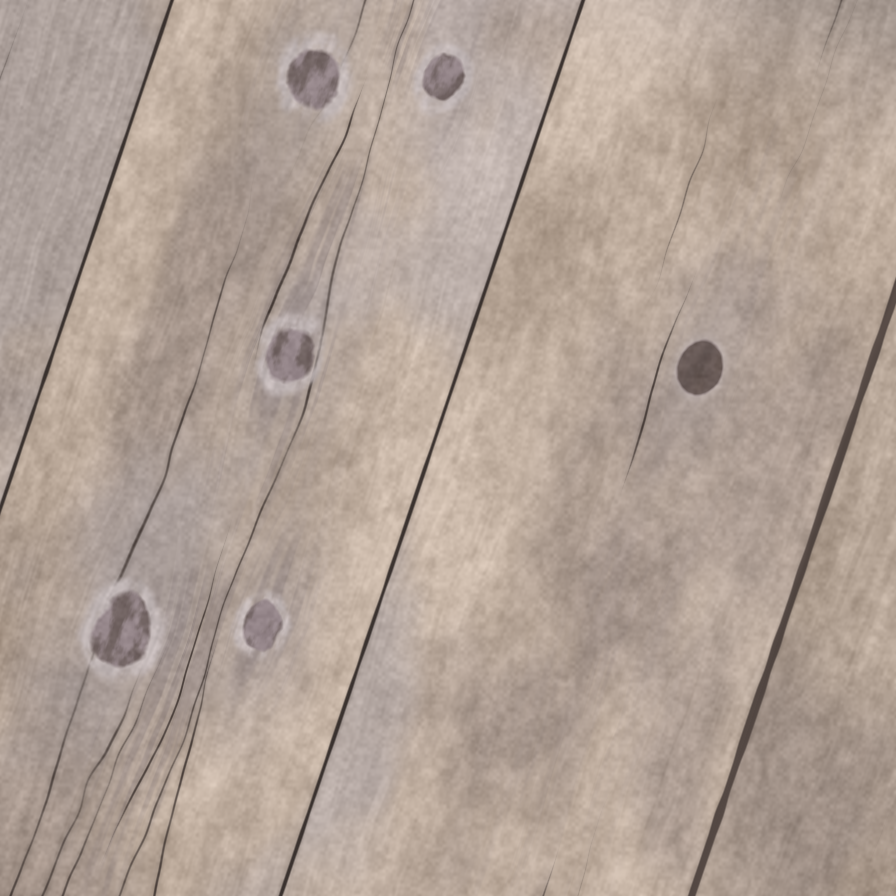
Write a WebGL 1 fragment shader that draws this texture.

```glsl
precision highp float;
// Weathered, slanted timber boards with knots, bent grain, cracks and dark seams.
uniform vec2 u_resolution;

// Layout, in units of the canvas
const vec2 ACROSS = vec2(0.947, -0.32);
const vec2 ALONG = vec2(0.32, 0.947);
const float BOARD_WIDTH = 0.4345;
const float FIRST_SEAM = -0.138;
const float SEAM_WIDTH = 0.0019;
const float WORN_WIDTH = 0.0042;
const float CRACK_WIDTH = 0.0009;
const float ROW_STEP = 0.325;
const float PAIR_GAP = 0.066;
const vec2 FIRST_KNOT = vec2(0.11, 0.35);
const vec2 LONE_KNOT = vec2(0.551, 0.809);
const float GRAIN_LINES = 150.0;
const float SPECKLE = 0.1;

// Colours
const vec3 TAN = vec3(0.68, 0.61, 0.55);
const vec3 PALE = vec3(0.80, 0.73, 0.67);
const vec3 SHADOW = vec3(0.62, 0.56, 0.53);
const vec3 COOL_GREY = vec3(0.71, 0.67, 0.665);
const vec3 STAIN = vec3(0.47, 0.42, 0.42);
const vec3 KNOT_CORE = vec3(0.62, 0.56, 0.58);
const vec3 KNOT_RIM = vec3(0.78, 0.74, 0.74);
const vec3 DARK_WOOD = vec3(0.34, 0.29, 0.27);
const vec3 SEAM_DARK = vec3(0.19, 0.16, 0.15);

float hash(vec2 p) {
  return fract(sin(dot(p, vec2(127.1, 311.7))) * 43758.5453);
}

float noise(vec2 p) {
  vec2 i = floor(p), f = fract(p);
  f = f * f * (3.0 - 2.0 * f);
  return mix(mix(hash(i), hash(i + vec2(1, 0)), f.x),
             mix(hash(i + vec2(0, 1)), hash(i + 1.0), f.x), f.y);
}

float fbm(vec2 p) {
  float sum = 0.0, gain = 0.533;
  for (int i = 0; i < 4; i++) {
    sum += gain * noise(p);
    p = p * 2.03 + 17.3;
    gain *= 0.5;
  }
  return sum;
}

float stroke(float dist, float halfWidth, float soft) {
  return 1.0 - smoothstep(halfWidth - soft, halfWidth + soft, abs(dist));
}

// Centre (xy) and radii (zw): rows alternate between a pair and a single knot
vec4 knotShape(float i) {
  float slot = mod(i, 3.0);
  float single = step(1.5, slot);
  float side = (1.0 - single) * (2.0 * slot - 1.0);
  float row = 2.0 * floor(i / 3.0) + single;
  vec2 centre = FIRST_KNOT + vec2(side * PAIR_GAP, row * ROW_STEP + side * 0.028);
  centre += 0.016 * (vec2(hash(vec2(i, 3)), hash(vec2(i, 8))) - 0.5);
  float size = mix(0.042, 0.053, hash(vec2(i, 5))) - 0.007 * max(side, 0.0);
  if (i > 4.5) { centre = LONE_KNOT; size = 0.034; }
  return vec4(centre, size * vec2(0.88, 1.12));
}

void main() {
  float pixel = 1.0 / min(u_resolution.x, u_resolution.y);
  vec2 uv = gl_FragCoord.xy * pixel;
  vec2 q = vec2(dot(uv, ACROSS), dot(uv, ALONG));
  float boardPos = (q.x - FIRST_SEAM) / BOARD_WIDTH;
  float board = floor(boardPos);
  float knotty = 1.0 - step(0.5, abs(board));

  // Knots bend the grain, stain the wood and fill their discs
  float bend = 0.0, halo = 0.0, core = 0.0, rim = 0.0, lone = 0.0;
  float ragged = 0.4 * (fbm(q * 30.0) - 0.5);
  for (int i = 0; i < 6; i++) {
    float isLone = step(4.5, float(i));
    if (abs(board - isLone) > 0.5) continue;
    vec4 knot = knotShape(float(i));
    vec2 d = (q - knot.xy) / knot.zw;
    float r = length(d) + ragged * (1.0 - 0.5 * isLone);
    vec2 wide = d / vec2(1.5, 2.7);
    float reach = exp(-dot(wide, wide));
    bend += d.x * knot.z * reach;
    halo += reach;
    float edge = mix(0.7, 0.86, isLone);
    float disc = 1.0 - smoothstep(edge - 0.08, edge + 0.05, r);
    core = max(core, disc);
    rim = max(rim, (1.0 - smoothstep(0.84, 1.14, r)) * (1.0 - 0.6 * isLone));
    lone = max(lone, isLone * disc);
  }
  halo = min(halo, 1.0);

  // Mottled tan wood with broad shadows and cool weathering
  float broad = fbm(q * vec2(6.0, 3.5) + board * 9.0) - 0.5;
  float mottle = fbm(q * vec2(65, 36)) - 0.5;
  vec3 color = mix(TAN, PALE, clamp(0.66 + 1.9 * broad + 1.2 * mottle, -0.3, 1.15));
  float shade = smoothstep(0.5, 0.72, fbm(q * vec2(5.0, 2.6) + 60.0 + board * 3.0));
  color = mix(color, SHADOW * (1.0 + 0.25 * mottle), 0.65 * shade);
  float weather = fbm(q * vec2(4.0, 2.4) + 31.0 + board * 5.0);
  float cool = smoothstep(0.5, 0.7, weather) + 0.5 * step(board, -0.5)
             + 0.6 * smoothstep(1.05, 1.26, q.y) + 0.7 * halo;
  color = mix(color, COOL_GREY * (1.0 + 0.3 * broad), 0.7 * min(cool, 1.0));
  color *= 1.0 - 0.05 * step(1.5, board) - 0.12 * smoothstep(1.17, 1.27, q.y);

  // Grain flows around the knots, strongest near the heart of a board
  float grainX = q.x - 0.62 * bend + 0.03 * (fbm(q * vec2(6, 4)) - 0.5);
  float grain = noise(vec2(grainX * GRAIN_LINES, q.y * 3.0));
  float fineGrain = noise(vec2(grainX * GRAIN_LINES * 2.1, q.y * 9.0));
  float heart = FIRST_SEAM + (board + 0.5) * BOARD_WIDTH + 0.012 + 0.02 * step(0.5, board);
  float fromHeart = (q.x - heart - 0.01) / 0.08;
  float patches = smoothstep(0.34, 0.62, fbm(q * vec2(11, 5) + 4.0));
  float stain = max(halo * (0.35 + 0.65 * patches), 0.75 * exp(-fromHeart * fromHeart) * patches);
  stain *= 0.45 + 0.55 * knotty;
  float darkLines = smoothstep(0.36, 0.74, mix(fineGrain, grain, 0.6));
  color = mix(color, STAIN, stain * (0.12 + 0.52 * darkLines));
  color += 0.04 * (grain + fineGrain - 1.0) * (0.4 + weather);

  // Hairline cracks follow the heart, broken and uneven in depth
  for (int j = 0; j < 6; j++) {
    float lane = float(j) + board * 7.0;
    float path = heart + (float(j) - 2.5) * 0.025
               + 0.03 * (noise(vec2(q.y * 3.5, lane)) - 0.5)
               + 0.005 * (noise(vec2(q.y * 26.0, lane + 40.0)) - 0.5);
    float gap = noise(vec2(q.y * 3.1 + lane * 3.7, lane + 80.0));
    float open = smoothstep(0.0, 0.28, gap - mix(0.68, 0.45, knotty));
    float depth = 0.35 + 0.65 * noise(vec2(q.y * 14.0, lane + 20.0));
    float offset = q.x - 0.5 * bend - path;
    float crack = stroke(offset, CRACK_WIDTH * open * (0.5 + depth), max(0.6 * pixel, 0.0011));
    color *= 1.0 - 0.14 * open * stroke(offset, 0.002, 0.005);
    color = mix(color, DARK_WOOD * 0.8, depth * crack * open);
  }

  // Knot discs: pale streaked rim and mottled core
  float coreDark = smoothstep(0.38, 0.72, fbm(q * vec2(70, 34)));
  vec3 coreColor = mix(KNOT_CORE, DARK_WOOD, 0.1 + 0.55 * coreDark);
  coreColor = mix(coreColor, DARK_WOOD * (1.05 + 0.4 * mottle), 0.8 * lone);
  float rimCover = smoothstep(0.15, 0.6, fbm(q * vec2(60, 30) + 12.0));
  color = mix(color, KNOT_RIM * (0.92 + 0.14 * fineGrain), 0.9 * rim * rimCover);
  color = mix(color, coreColor, core);

  // Fine surface speckle
  color += SPECKLE * (mix(noise(uv * 130.0), noise(uv * 250.0), 0.5) - 0.5);

  // Seams between boards; the right-hand one is wider and worn
  float seam = floor(boardPos + 0.5);
  float worn = step(1.5, seam);
  float seamDist = (boardPos - seam) * BOARD_WIDTH;
  float seamWidth = mix(SEAM_WIDTH, WORN_WIDTH, worn) * (0.8 + 0.4 * noise(vec2(q.y * 35.0, seam)));
  color *= 1.0 - 0.14 * stroke(seamDist, seamWidth, 0.005);
  vec3 seamColor = mix(SEAM_DARK, DARK_WOOD, worn * (0.6 + 0.4 * grain));
  color = mix(color, seamColor, 0.92 * stroke(seamDist, seamWidth, max(0.7 * pixel, 0.0013)));

  gl_FragColor = vec4(color, 1.0);
}
```
